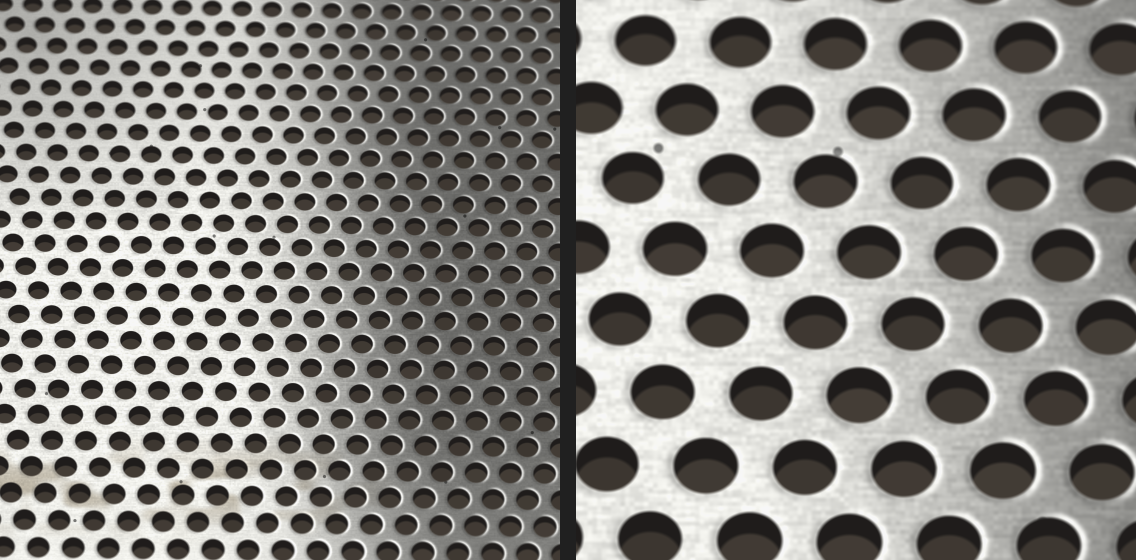
Left, the full canvas; right, a detail of the centre.
Reproduce this texture procedurally as a WebGL 2 fragment shader.

```glsl
#version 300 es
precision highp float;
// Perforated metal sheet in perspective: staggered round holes, side light and shallow focus.
uniform vec2 u_resolution;
out vec4 fragColor;

#define ROWS 27.8          // row density at the far edge
#define FIRST_ROW 0.0065   // depth of the first row
#define PITCH 0.0533       // hole spacing at the far edge
#define PERSPECTIVE 0.175  // growth of spacing towards the viewer
#define RADIUS 0.325       // hole radius in pitches
#define FOCUS 0.60         // depth of sharpest focus
#define GRAIN 0.10         // strength of the metal grain
#define RIM 0.42           // strength of the lit rims

const vec3 BRIGHT_METAL = vec3(0.94, 0.94, 0.92);
const vec3 SHADED_METAL = vec3(0.43, 0.43, 0.42);
const vec3 HOLE_WALL = vec3(0.12, 0.11, 0.105);
const vec3 HOLE_FLOOR = vec3(0.25, 0.225, 0.20);
const vec3 STAIN = vec3(0.78, 0.75, 0.70);

float hash(vec2 p) {
    vec3 q = fract(vec3(p.xyx) * 0.1031);
    q += dot(q, q.yzx + 33.33);
    return fract((q.x + q.y) * q.z);
}

float noise(vec2 p) {
    vec2 i = floor(p), f = fract(p);
    f = f * f * (3.0 - 2.0 * f);
    return mix(mix(hash(i), hash(i + vec2(1, 0)), f.x),
               mix(hash(i + vec2(0, 1)), hash(i + vec2(1, 1)), f.x), f.y);
}

float rowTilt(float y) { return 0.0214 - 0.008 * y; }

// Offset from the nearest hole centre in pitches (xy, y up) and the hole's identity (zw).
vec4 nearestHole(vec2 p) {
    float flatY = p.y - p.x * rowTilt(p.y);
    float firstRow = floor(ROWS * (flatY / (1.0 + PERSPECTIVE * flatY) - FIRST_ROW));
    vec4 best = vec4(9.0);
    for (int k = 0; k < 2; k++) {
        float row = firstRow + float(k);
        float t = row / ROWS + FIRST_ROW;
        float rowY = t / (1.0 - PERSPECTIVE * t);
        float scale = 1.0 + PERSPECTIVE * rowY;
        float pitch = PITCH * scale;
        float start = 0.0598 - 0.151 * rowY + 0.5 * pitch * row;
        float column = round((p.x - start) / pitch);
        float centreX = start + column * pitch;
        float centreY = rowY + centreX * rowTilt(rowY);
        vec2 q = vec2(p.x - centreX, (centreY - p.y) * 1.283 / scale) / pitch;
        if (dot(q, q) < dot(best.xy, best.xy)) best = vec4(q, column, row);
    }
    return best;
}

// Sheet colour: light falling off to the right, brushed grain, stains and specks.
vec3 metal(vec2 p) {
    float shade = smoothstep(0.38, 0.80, p.x + 0.05 * (0.5 - p.y));
    vec3 color = mix(BRIGHT_METAL, SHADED_METAL, shade);
    float farDim = (1.0 - smoothstep(0.0, 0.5, p.y)) * (1.0 - shade);
    color *= 1.0 - farDim * mix(0.28, 0.10, smoothstep(0.0, 0.45, p.x));
    color *= 1.0 + 0.18 * shade * smoothstep(0.75, 1.0, p.y);
    float sharp = 1.0 - 0.7 * smoothstep(0.1, 0.5, abs(p.y - FOCUS));
    float brushed = noise(p * vec2(75.0, 420.0)) - 0.5;
    float speckle = noise(p * 360.0 + 40.0) - 0.5;
    color *= 1.0 + GRAIN * sharp * (brushed + speckle) + 0.06 * (noise(p * 14.0) - 0.5);
    float band = exp(-pow((p.y - 0.87) / 0.06, 2.0)) * (1.0 - smoothstep(0.5, 0.75, p.x));
    color *= mix(vec3(1.0), STAIN, band * smoothstep(0.35, 0.8, noise(p * vec2(22.0, 38.0))));
    // Sparse dark specks
    vec2 cell = floor(p * 32.0);
    vec2 spot = vec2(hash(cell + 3.0), hash(cell + 17.0)) * 0.6 + 0.2;
    float speck = 1.0 - smoothstep(0.05, 0.13, length(fract(p * 32.0) - spot));
    return color * (1.0 - 0.5 * speck * step(0.965, hash(cell + 71.0)));
}

void main() {
    vec2 p = gl_FragCoord.xy / u_resolution;
    p.y = 1.0 - p.y;  // depth runs from the far edge at the top

    vec4 hole = nearestHole(p);
    vec2 q = hole.xy;
    float d = length(q);
    float vary = hash(hole.zw + 50.0) - 0.5;
    float radius = RADIUS + 0.012 * vary;
    float defocus = abs(p.y - FOCUS);
    float pixel = 1.0 / (PITCH * min(u_resolution.x, u_resolution.y));
    float soft = max(0.025 + 0.14 * defocus * defocus, 0.7 * pixel);

    // Bevelled rim: lit on the right, shaded on the left
    vec3 color = metal(p);
    float facing = dot(q / max(d, 0.001), normalize(vec2(0.9, 0.3)));
    float ring = exp(-pow((d - radius - 0.035) / (0.038 + 0.25 * soft), 2.0));
    float side = smoothstep(0.35, 0.72, p.x);
    color += RIM * side * ring * smoothstep(-0.15, 0.9, facing);
    color *= 1.0 - 0.16 * ring * smoothstep(0.0, 1.0, -facing);
    color = min(color, vec3(0.97));

    // Hole: dark far wall above a dim floor
    float drop = mix(0.30, 0.17, p.x) + 0.03 * vary;
    float floorEdge = length(q + vec2(0.0, drop)) - radius;
    float lit = 1.0 - smoothstep(-soft, soft, floorEdge);
    vec3 inside = mix(HOLE_WALL, HOLE_FLOOR * (1.0 + 0.12 * vary), lit);
    color = mix(inside, color, smoothstep(-soft, soft, d - radius));
    fragColor = vec4(color, 1.0);
}
```
